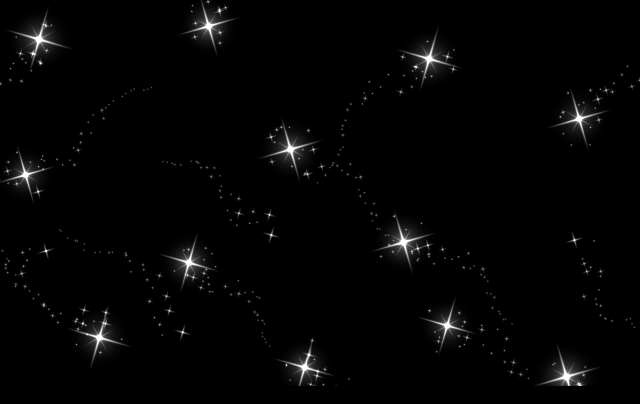
Give the GLSL for this background, as a WebGL 1 fragment shader.

```glsl
precision highp float;

uniform vec2 u_resolution;

#define COLUMNS 5
#define ROWS 4
#define TRAIL_GRAINS 26
#define COMPANIONS 10
#define STAR_SHARE 0.62
#define TRAIL_SHARE 0.82
#define SPIKE_LENGTH 0.084
#define GLOW_RADIUS 0.078
#define GLOW_LEVEL 0.40
#define TRAIL_LENGTH 0.34
#define TRAIL_SPREAD 0.085
#define FLOOR_HEIGHT 0.045

float hash(float n) {
    return fract(sin(n * 12.9898 + 4.137) * 43758.547);
}

mat2 rotation(float angle) {
    float c = cos(angle), s = sin(angle);
    return mat2(c, -s, s, c);
}

// Thin tapered ray along x, widened to pixel size and dimmed to match
float spike(vec2 q, float reach, float width) {
    float taper = max(1.0 - abs(q.x) / reach, 0.0);
    float w = width * (0.4 + 0.6 * taper);
    float soft = w + 0.4 / u_resolution.y;
    return taper * w / soft * exp(-q.y * q.y / (soft * soft));
}

float crossRays(vec2 q, float reach, float width) {
    return spike(q, reach, width) + spike(q.yx, reach, width);
}

// Small four-pointed grain; larger ones shine brighter
float sparkle(vec2 q, float size) {
    if (dot(q, q) > size * size * 1.3) return 0.0;
    return crossRays(q, size, 0.0008 + 0.025 * size) * (0.5 + 25.0 * size);
}

// Large star: long cross, short diagonal rays, core and halo
float bigStar(vec2 q, float scale, float glow) {
    q /= scale;
    float r = length(q);
    if (r > 0.13) return 0.0;
    float light = 1.5 * crossRays(q, SPIKE_LENGTH, 0.0019);
    light += 0.7 * crossRays(rotation(0.785) * q, SPIKE_LENGTH * 0.5, 0.0013);
    light += 0.4 * crossRays(rotation(0.39) * q, SPIKE_LENGTH * 0.32, 0.0011);
    light += 0.4 * crossRays(rotation(-0.39) * q, SPIKE_LENGTH * 0.32, 0.0011);
    light += 0.7 * exp(-r * r / 0.000036);
    return light + glow * pow(max(1.0 - r / GLOW_RADIUS, 0.0), 2.2);
}

// Winding line of grains that narrows and fades away from its head
float trail(vec2 p, mat2 tilt, float seed) {
    float heading = (hash(seed + 1.0) < 0.5 ? -1.0 : 1.0) * mix(0.35, 0.95, hash(seed + 2.0));
    if (hash(seed + 3.0) < 0.4) heading += 3.14159;
    vec2 along = vec2(cos(heading), sin(heading));
    vec2 across = vec2(-along.y, along.x);
    float reach = TRAIL_LENGTH * mix(0.75, 1.15, hash(seed + 4.0));
    float phase = 6.2832 * hash(seed + 5.0);
    float light = 0.0;
    for (int i = 0; i < TRAIL_GRAINS; i++) {
        float n = seed + 10.0 + float(i) * 3.17;
        float t = (float(i) + hash(n)) / float(TRAIL_GRAINS);
        float sway = 0.028 * (sin(t * 6.5 + phase) - sin(phase));
        sway += (hash(n + 0.7) - 0.5) * TRAIL_SPREAD * (1.0 - t);
        float size = mix(0.004, 0.021, pow(hash(n + 1.3), 2.5) * (1.0 - t));
        vec2 spot = along * (0.03 + t * reach) + across * sway;
        light += sparkle(tilt * (p - spot), size) * mix(1.0, 0.55, t);
    }
    return light;
}

// Loose ring of grains around a star
float companions(vec2 p, mat2 tilt, float seed) {
    float light = 0.0;
    for (int i = 0; i < COMPANIONS; i++) {
        float n = seed + 120.0 + float(i) * 2.71;
        float angle = 6.2832 * hash(n);
        float radius = mix(0.03, 0.072, hash(n + 0.6));
        float size = mix(0.004, 0.021, pow(hash(n + 1.1), 3.0));
        light += sparkle(tilt * (p - radius * vec2(cos(angle), sin(angle))), size);
    }
    return light;
}

void main() {
    vec2 p = gl_FragCoord.xy / u_resolution.y;
    vec2 cell = vec2(u_resolution.x / u_resolution.y, 1.0) / vec2(COLUMNS, ROWS);
    float light = 0.0;

    // One jittered head per cell: a star, a bare trail or nothing
    for (int x = 0; x < COLUMNS; x++) {
        for (int y = 0; y < ROWS; y++) {
            float id = float(x * ROWS + y);
            float seed = id * 17.31 + 3.0;
            float kind = fract(id * 0.618 + 0.2);
            vec2 jitter = 0.12 + 0.76 * vec2(hash(seed + 6.0), hash(seed + 7.0));
            vec2 q = p - (vec2(float(x), float(y)) + jitter) * cell;
            if (kind > TRAIL_SHARE || dot(q, q) > 0.25) continue;

            mat2 tilt = rotation(hash(seed + 8.0) < 0.5 ? 0.28 : -0.28);
            bool isStar = kind < STAR_SHARE;
            if (isStar) {
                float scale = mix(0.88, 1.08, hash(seed + 9.0));
                float glow = GLOW_LEVEL * mix(0.7, 1.1, hash(seed + 9.5));
                light += bigStar(tilt * q, scale, glow);
                if (dot(q, q) < 0.01) light += companions(q, tilt, seed);
            } else {
                light += sparkle(tilt * q, 0.024);
            }
            if (!isStar || hash(seed + 5.5) < 0.75) light += trail(q, tilt, seed);
        }
    }

    // Black strip along the lower edge
    light *= smoothstep(-0.5, 0.5, (p.y - FLOOR_HEIGHT) * u_resolution.y);
    gl_FragColor = vec4(vec3(min(light, 1.0)), 1.0);
}
```
